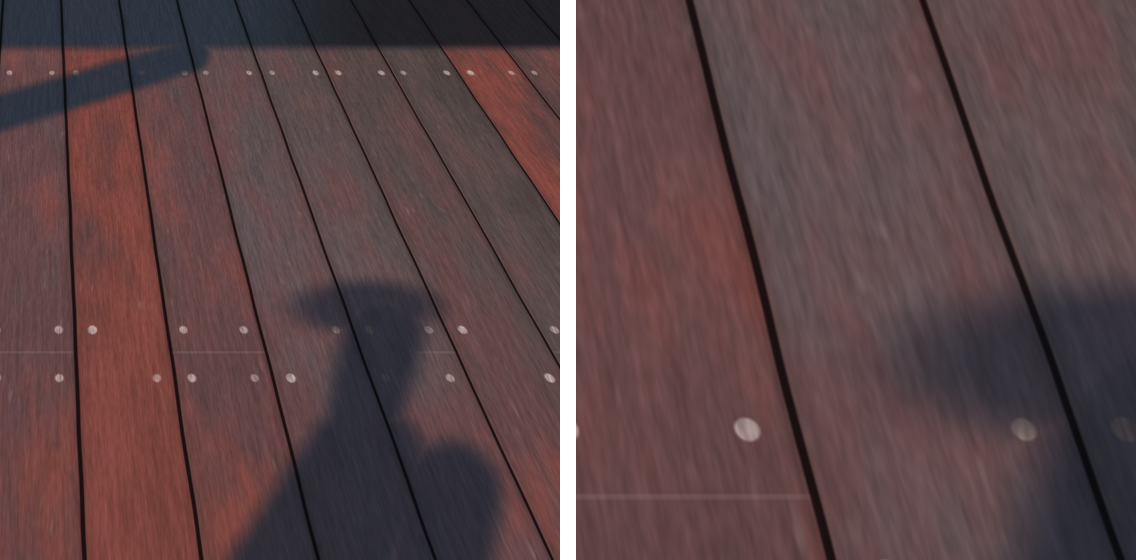
Left, the full canvas; right, a detail of the centre.
This texture is drawn by a WebGL 2 fragment shader. Its source:

```glsl
#version 300 es
precision highp float;
// Weathered timber deck seen in perspective: planks fan out from a far point,
// with dark seams, nail rows, stretched gradient-noise grain and scuffs.
// Soft shadows (a far strip, a slanting beam, a figure) are distance functions.

uniform vec2 u_resolution;
out vec4 outColor;

// Geometry: x = far edge, y = growth toward the viewer (y runs downward)
const vec2 SEAM_ORIGIN = vec2(0.109, 0.042);
const vec2 PLANK_WIDTH = vec2(0.1035, 0.1055);
const float SEAM_HALF = 0.015;
const float NAIL_INSET = 0.175;
const float NAIL_RADIUS = 0.050;
const float NAIL_ROWS[3] = float[3](0.130, 0.589, 0.675);
const float JOINT_Y = 0.629;

// Stain of each plank, from left to right
const float REDNESS[10] = float[10](0.48, 0.92, 0.52, 0.20, 0.14, 0.28, 0.10, 0.85, 0.6, 0.4);

const vec3 GREY_WOOD = vec3(0.385, 0.325, 0.335);
const vec3 MAUVE_WOOD = vec3(0.395, 0.275, 0.278);
const vec3 RED_WOOD = vec3(0.480, 0.265, 0.240);
const vec3 BROWN_WOOD = vec3(0.300, 0.255, 0.240);
const vec3 SCUFF = vec3(0.58, 0.51, 0.51);
const vec3 SEAM_DARK = vec3(0.085, 0.045, 0.050);
const vec3 SEAM_EDGE = vec3(0.50, 0.37, 0.34);
const vec3 NAIL = vec3(0.76, 0.68, 0.66);
const vec3 SHADE = vec3(0.165, 0.170, 0.210);
const vec3 SHADE_FAR_LEFT = vec3(0.165, 0.200, 0.250);
const vec3 SHADE_FAR_RIGHT = vec3(0.110, 0.115, 0.135);

float hash(vec2 p) {
  vec3 q = fract(vec3(p.xyx) * 0.1031);
  q += dot(q, q.yzx + 33.33);
  return fract((q.x + q.y) * q.z);
}

float cornerSlope(vec2 cell, vec2 offset) {
  float angle = 6.2832 * hash(cell);
  return dot(vec2(cos(angle), sin(angle)), offset);
}

// Gradient noise, about -0.7 to 0.7
float noise(vec2 p) {
  vec2 i = floor(p), f = fract(p);
  vec2 s = f * f * f * (f * (f * 6.0 - 15.0) + 10.0);
  vec2 e = vec2(1.0, 0.0);
  return mix(mix(cornerSlope(i, f), cornerSlope(i + e, f - e), s.x),
             mix(cornerSlope(i + e.yx, f - e.yx), cornerSlope(i + 1.0, f - 1.0), s.x), s.y);
}

float fbm(vec2 p) {
  float sum = 0.0, gain = 1.0;
  for (int i = 0; i < 4; i++) {
    sum += gain * noise(p);
    p = p * 2.03 + 17.3;
    gain *= 0.55;
  }
  return sum;
}

// Distance to a segment whose radius runs from ra to rb
float limb(vec2 p, vec2 a, vec2 b, float ra, float rb) {
  float h = clamp(dot(p - a, b - a) / dot(b - a, b - a), 0.0, 1.0);
  return length(p - mix(a, b, h)) - mix(ra, rb, h);
}

float figureShadow(vec2 p) {
  float d = limb(p, vec2(0.684, 0.600), vec2(0.645, 0.768), 0.072, 0.064);
  d = min(d, limb(p, vec2(0.651, 0.833), vec2(0.547, 1.040), 0.112, 0.140));
  d = min(d, limb(p, vec2(0.800, 0.885), vec2(0.780, 1.040), 0.095, 0.090));
  float body = 1.0 - smoothstep(-0.026, 0.030, d);
  float head = length((p - vec2(0.655, 0.549)) / vec2(0.140, 0.052));
  return max(body, 0.88 * (1.0 - smoothstep(0.55, 1.25, head)));
}

float farShadow(vec2 p) {
  float beam = limb(p, vec2(-0.100, 0.232), vec2(0.345, 0.098), 0.032, 0.028);
  return 1.0 - smoothstep(-0.010, 0.012, min(p.y - 0.085, beam));
}

void main() {
  vec2 p = gl_FragCoord.xy / u_resolution;
  p.y = 1.0 - p.y;
  float aa = max(1.0 / min(u_resolution.x, u_resolution.y), 0.0012);

  // Deck coordinates: u counts planks, v runs along them
  float width = PLANK_WIDTH.x + PLANK_WIDTH.y * p.y;
  float u = (p.x - SEAM_ORIGIN.x - SEAM_ORIGIN.y * p.y) / width;
  float v = 1.0 / width;
  u += 0.012 * noise(vec2(v * 2.5, floor(u + 0.5) * 7.1));
  float plank = floor(u), across = fract(u);
  vec2 deck = vec2(u, v) + plank * vec2(3.0, 5.7);

  // Stain, grain and scuffs
  float blotch = fbm(deck * vec2(1.8, 1.1));
  float grain = fbm(deck * vec2(22.0, 3.5));
  float speck = noise(deck * vec2(45.0, 18.0));
  float red = REDNESS[clamp(int(plank) + 1, 0, 9)] + 0.45 * blotch;
  red = clamp(red + 0.32 * smoothstep(0.45, 0.95, p.y), 0.0, 1.0);
  vec3 wood = mix(GREY_WOOD, MAUVE_WOOD, smoothstep(0.0, 0.5, red));
  wood = mix(wood, RED_WOOD, smoothstep(0.5, 1.0, red));
  wood = mix(wood, BROWN_WOOD, 0.8 * (1.0 - red) * smoothstep(0.0, 0.75, p.x - p.y));
  wood *= 1.0 + 0.13 * grain + 0.10 * speck + 0.10 * blotch;
  float scuff = smoothstep(0.30, 0.65, noise(deck * vec2(17.0, 7.0) + 40.0));
  wood = mix(wood, SCUFF, 0.40 * scuff * smoothstep(-0.1, 0.5, fbm(deck * 2.3 + 9.0)));

  // Butt joints on every other plank
  float odd = mod(plank, 2.0);
  float joint = 1.0 - smoothstep(0.0005, 0.0015 + aa, abs(p.y - JOINT_Y));
  wood = mix(wood, SCUFF, 0.22 * odd * joint);

  // Shadows
  float farAmount = farShadow(p);
  float shadow = max(farAmount, figureShadow(p));
  vec3 farShade = mix(SHADE_FAR_LEFT, SHADE_FAR_RIGHT, smoothstep(0.38, 0.68, p.x));
  vec3 shade = mix(SHADE, farShade, farAmount) * (1.0 + 0.12 * grain + 0.08 * speck);
  vec3 color = mix(wood, shade, 0.94 * shadow);

  // Seams: a dark gap with a lit right edge, stronger toward the right
  float seam = floor(u + 0.5);
  float rightward = clamp(seam / 5.0, 0.0, 1.0);
  float gap = (u - seam) * width;
  float seamHalf = SEAM_HALF * width * mix(1.25, 0.70, rightward);
  float edge = 1.0 - smoothstep(0.0, seamHalf + aa, abs(gap - 1.7 * seamHalf));
  color = mix(color, SEAM_EDGE, edge * mix(0.15, 0.60, rightward) * (1.0 - shadow));
  color *= 1.0 - 0.28 * exp(-abs(gap) / (0.035 * width));
  float core = 1.0 - smoothstep(seamHalf - aa, seamHalf + aa, abs(gap));
  color = mix(color, mix(SEAM_DARK, SHADE * 0.22, shadow), 0.92 * core);

  // Nails: far row complete, near rows staggered on even planks
  float side = step(0.5, across);
  float flip = floor(mod(plank, 4.0) / 2.0);
  for (int i = 0; i < 3; i++) {
    float row = float(i);
    bool present = i == 0 || odd > 0.5 || side == abs(row - 1.0 - flip);
    float seed = hash(vec2(plank * 2.0 + side + 20.0, row + 3.0));
    float inset = mix(NAIL_INSET, 1.0 - NAIL_INSET, side) + 0.03 * (seed - 0.5);
    vec2 q = vec2((across - inset) * width, (p.y - NAIL_ROWS[i]) * mix(1.3, 0.9, p.y));
    float radius = NAIL_RADIUS * width * mix(0.85, 1.05, seed);
    float head = 1.0 - smoothstep(radius - 1.5 * aa, radius + aa, length(q));
    vec3 metal = NAIL * (0.92 + 0.3 * speck) * mix(1.0, 0.42, shadow);
    if (present) color = mix(color, metal, head * mix(0.65, 1.0, seed) * (1.0 - 0.45 * shadow));
  }
  outColor = vec4(color, 1.0);
}
```
